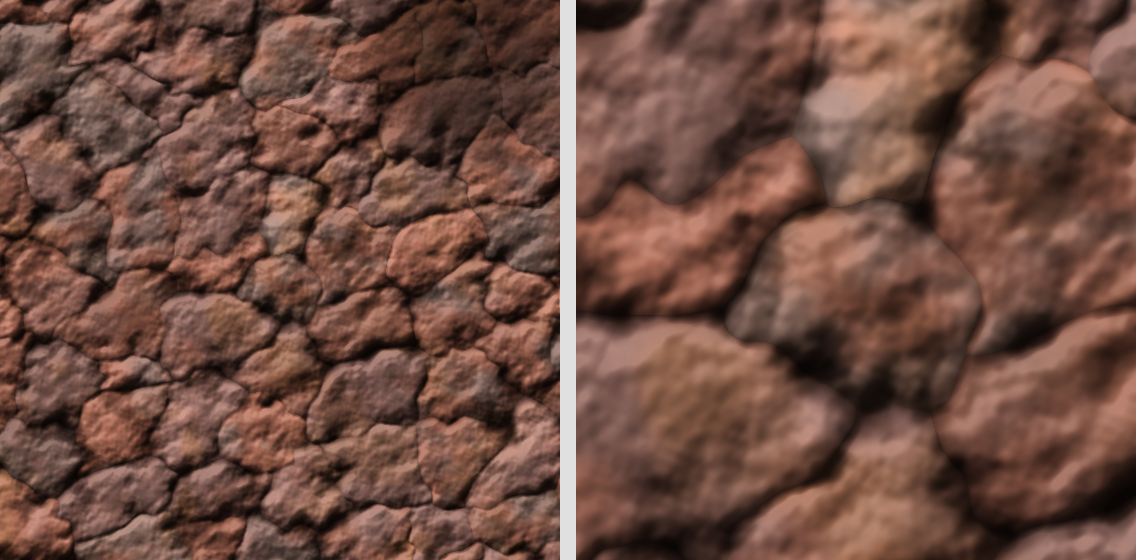
Left, the full canvas; right, a detail of the centre.
Reproduce this texture procedurally as a three.js fragment shader.

```glsl
// Wall of tightly stacked rough lava stones, lit from the upper left.
varying vec2 vUv;

const vec2 STONES = vec2(7.0, 7.8);          // stones across and up
const float ROW_TILT = 0.16;                 // rise of the courses to the right
const float DOME_HEIGHT = 0.021;
const float ROUGHNESS = 0.040;
const float CORNER_SHARPNESS = 17.0;
const vec2 LIGHT_DIR = vec2(-0.5, 0.866);
const float LIGHT_STEP = 0.007;
const float RELIEF = 0.36;
const float BASE_LIGHT = 0.84;
const float SHADOW_REACH = 0.022;
const vec2 SHADE_CENTER = vec2(0.83, 0.91);  // broad shade cast on the wall
const vec2 SHADE_RADIUS = vec2(0.19, 0.23);
const vec3 MAUVE = vec3(0.58, 0.425, 0.395);
const vec3 RUST = vec3(0.64, 0.405, 0.33);
const vec3 OCHRE = vec3(0.68, 0.46, 0.31);
const vec3 GREY = vec3(0.50, 0.42, 0.39);
const vec3 DUST = vec3(0.64, 0.50, 0.45);
const vec3 SHADOW_WARMTH = vec3(0.96, 1.05, 1.11);

vec3 hash3(vec2 p) {
  vec3 q = fract(p.xyx * vec3(0.1031, 0.1030, 0.0973));
  q += dot(q, q.yxz + 33.33);
  return fract((q.xxy + q.yzz) * q.zyx);
}

float noise(vec2 p) {
  vec2 i = floor(p), f = fract(p);
  f = f * f * (3.0 - 2.0 * f);
  float low = mix(hash3(i).x, hash3(i + vec2(1.0, 0.0)).x, f.x);
  float high = mix(hash3(i + vec2(0.0, 1.0)).x, hash3(i + 1.0).x, f.x);
  return mix(low, high, f.y);
}

float fbm(vec2 p) {
  float sum = 0.0, amp = 0.52;
  for (int i = 0; i < 4; i++) {
    sum += amp * noise(p);
    p = mat2(1.6, 1.2, -1.2, 1.6) * p + 17.3;
    amp *= 0.44;
  }
  return sum;
}

// Stone centre in xy, size weight in z
vec3 stoneSite(vec2 cell) {
  vec3 h = hash3(cell + 40.0);
  return vec3(cell + 0.12 + 0.76 * h.xy, 0.22 * h.z);
}

// Rounded distance to the nearest joint, in stone units; also gives the stone id
float jointDistance(vec2 q, out vec2 id) {
  vec2 base = floor(q);
  vec3 own = vec3(0.0);
  float best = 100.0;
  for (int y = -1; y <= 1; y++) {
    for (int x = -1; x <= 1; x++) {
      vec2 cell = base + vec2(float(x), float(y));
      vec3 site = stoneSite(cell);
      vec2 r = site.xy - q;
      float d = dot(r, r) - site.z;
      if (d < best) { best = d; own = site; id = cell; }
    }
  }
  float total = 0.0;
  for (int y = -2; y <= 2; y++) {
    for (int x = -2; x <= 2; x++) {
      if (x == 0 && y == 0) continue;
      vec3 site = stoneSite(id + vec2(float(x), float(y)));
      vec2 r = site.xy - q;
      float d = (dot(r, r) - site.z - best) / (2.0 * length(site.xy - own.xy));
      total += exp(-CORNER_SHARPNESS * d);
    }
  }
  return -log(total) / CORNER_SHARPNESS;
}

// Surface height in canvas units; rough is the lumpy grain from 0 to 1
float wallHeight(vec2 p, out float joint, out float rough, out vec2 id) {
  vec2 q = p * STONES;
  q.y -= ROW_TILT * q.x;
  q += 0.36 * (vec2(noise(q * 1.5), noise(q * 1.5 + 31.0)) - 0.5);
  q += 0.18 * (vec2(noise(q * 5.0 + 7.0), noise(q * 5.0 + 53.0)) - 0.5);
  vec2 grain = mat2(0.8, -0.6, 0.6, 0.8) * p * vec2(21.0, 29.0);
  rough = fbm(grain);
  joint = jointDistance(q, id) + 0.22 * (rough - 0.45);
  float slant = 1.0 - clamp(joint / 0.34, -0.2, 1.0);
  return DOME_HEIGHT * (1.0 - slant * slant) + ROUGHNESS * rough;
}

vec3 stoneColor(vec2 p, vec2 id) {
  vec3 h = hash3(id + 91.0);
  float stain = fbm(p * vec2(15.0, 19.0) + 60.0) - 0.45;
  vec3 tint = mix(MAUVE, RUST, smoothstep(0.1, 0.9, h.x + 1.4 * stain));
  tint = mix(tint, GREY, 0.8 * smoothstep(0.7, 1.0, h.y - 0.8 * stain));
  tint = mix(tint, OCHRE, 0.7 * smoothstep(0.5, 0.85, noise(p * 17.0 + h.xy)) * h.z);
  return tint * (0.88 + 0.24 * hash3(id + 23.0).y) * (0.83 + 0.38 * fbm(p * 46.0));
}

void main() {
  float joint, rough, unusedJoint, unusedRough;
  vec2 id, unusedId;
  float h = wallHeight(vUv, joint, rough, id);
  float hLit = wallHeight(vUv + LIGHT_DIR * LIGHT_STEP, unusedJoint, unusedRough, unusedId);
  float hFar = wallHeight(vUv + LIGHT_DIR * SHADOW_REACH, unusedJoint, unusedRough, unusedId);

  // Relief light, cast shadow, pits, and joints that open and close
  float light = clamp(BASE_LIGHT + RELIEF * (h - hLit) / LIGHT_STEP, 0.40, 1.16);
  light *= 1.0 - 0.48 * smoothstep(0.004, 0.024, hFar - h);
  light *= mix(0.68, 1.0, smoothstep(0.20, 0.42, rough));
  float open = smoothstep(0.2, 0.7, noise(vUv * 11.0 + 70.0));
  light *= mix(mix(0.66, 0.36, open), 1.0, smoothstep(-0.06, mix(0.07, 0.12, open), joint));

  // Broad uneven shade over the wall
  float shade = 1.0 - smoothstep(0.45, 1.25, length((vUv - SHADE_CENTER) / SHADE_RADIUS));
  light *= (1.0 - 0.45 * shade) * (0.90 + 0.20 * noise(vUv * 4.0 + 5.0));

  vec3 color = mix(stoneColor(vUv, id), DUST, 0.35 * smoothstep(0.85, 1.15, light));
  gl_FragColor = vec4(color * pow(vec3(light), SHADOW_WARMTH), 1.0);
}
```
